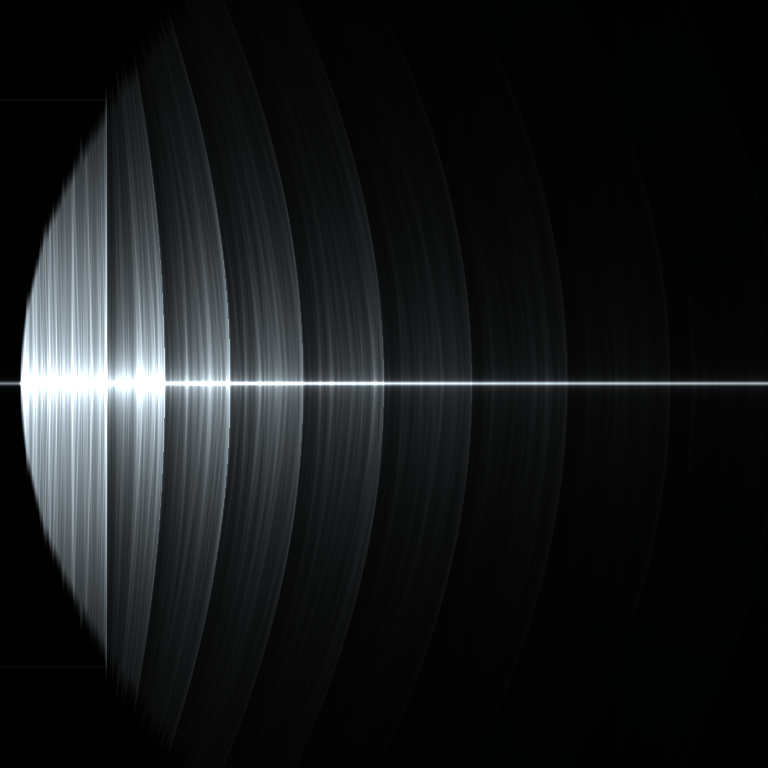
A Shadertoy shader for this background:

```glsl
// A horizontal beam of light crossed by fading, curved bands of fine silvery streaks.

float hash(float n) {
    return fract(sin(n * 127.1 + 3.7) * 4375.85);
}

// One-dimensional cellular noise: bright ridges at scattered positions.
float streaks(float x) {
    float cell = floor(x), sum = 0.0;
    for (float i = -1.0; i <= 1.0; i++) {
        float id = cell + i;
        float d = abs(x - id - hash(id));
        sum += hash(id + 51.3) * exp(-d * d * 9.0);
    }
    return sum;
}

// Horizontal place of band k at height h; outer bands bow further to the left.
float bandX(float k, float h) {
    float bow = 0.52 * (1.0 - exp(-0.55 * max(k, 0.0)));
    return 0.139 + 0.0708 * k + 0.00485 * k * k - bow * h * h;
}

// Find the band coordinate of a point by bisection.
float bandAt(float x, float h) {
    float lo = -3.0, hi = 14.0;
    for (int i = 0; i < 20; i++) {
        float mid = 0.5 * (lo + hi);
        if (bandX(mid, h) < x) lo = mid; else hi = mid;
    }
    return 0.5 * (lo + hi);
}

void mainImage(out vec4 fragColor, in vec2 fragCoord) {
    vec2 p = fragCoord / iResolution.xy;
    float px = 1.0 / iResolution.y;
    float h = abs(p.y - 0.5007);
    float k = bandAt(p.x, h);
    float f = fract(k);
    float outer = max(k, 0.0);
    float width = 0.0708 + 0.0097 * outer;
    float inRings = smoothstep(-0.01, 0.01, k);

    // Fine streaks along the curves, with slightly slanted finer sets
    float grain = 0.76 + 0.36 * streaks(k * 9.0)
                + 0.25 * streaks(k * 19.0 + h * 8.0 + 40.0)
                + 0.16 * streaks(k * 29.0 - h * 5.0 + 90.0);

    // Bands rise towards their right edge and dim with distance
    float strength = mix(0.74, 1.05 * exp(-0.18 * outer - 0.045 * outer * outer), inRings);
    float rise = mix(1.0, mix(0.4, 1.0, smoothstep(0.0, 0.8, f)), inRings);
    float fade = mix(exp(-pow(h / 0.27, 1.8)), exp(-h / 0.16), inRings);
    float light = strength * rise * grain * fade;

    // Crisp band edges and a weaker line inside each band
    float leftGap = (1.0 - f) * width;
    float rightGap = f * width;
    float edge = exp(-leftGap / 0.003) + 1.0 - smoothstep(0.0, 1.5 * px, rightGap);
    float inner = exp(-abs(f - 0.22) * width / 0.002) * inRings;
    float edgeFade = exp(-9.0 * h * h) * exp(-0.12 * outer - 0.03 * outer * outer);
    edge *= mix(0.2, 1.0, smoothstep(-0.6, -0.4, k));
    light += edgeFade * (0.26 * edge + 0.17 * inner * exp(-6.0 * h));

    // Glow that widens towards the lens at the left
    float glow = exp(-h / (0.008 + 0.016 * exp(-0.8 * outer)));
    light += glow * grain * (0.7 * exp(-0.5 * outer) + 0.02);

    // Rounded left boundary with uneven streak tips
    float tips = (streaks(k * 12.0) - 0.35) * 0.12 * h * h;
    float boundary = p.x - 0.025 - 0.8 * h * h + tips;
    light *= smoothstep(0.0, 0.005 + 0.16 * h * h, boundary);

    // Faint outline left of the lens, then the thin beam
    float outline = exp(-pow((h - 0.369) / 0.0012, 2.0));
    light += 0.04 * outline * (1.0 - smoothstep(0.137, 0.14, p.x));
    float beam = mix(0.45, 0.9 - 0.35 * p.x, smoothstep(0.022, 0.03, p.x));
    light += beam * exp(-pow(h / 0.0023, 2.0)) + 0.08 * exp(-h / 0.005);

    vec3 silver = vec3(0.92, 1.0, 1.05);
    fragColor = vec4(min(light * silver + vec3(0.004, 0.005, 0.006), 1.0), 1.0);
}
```
